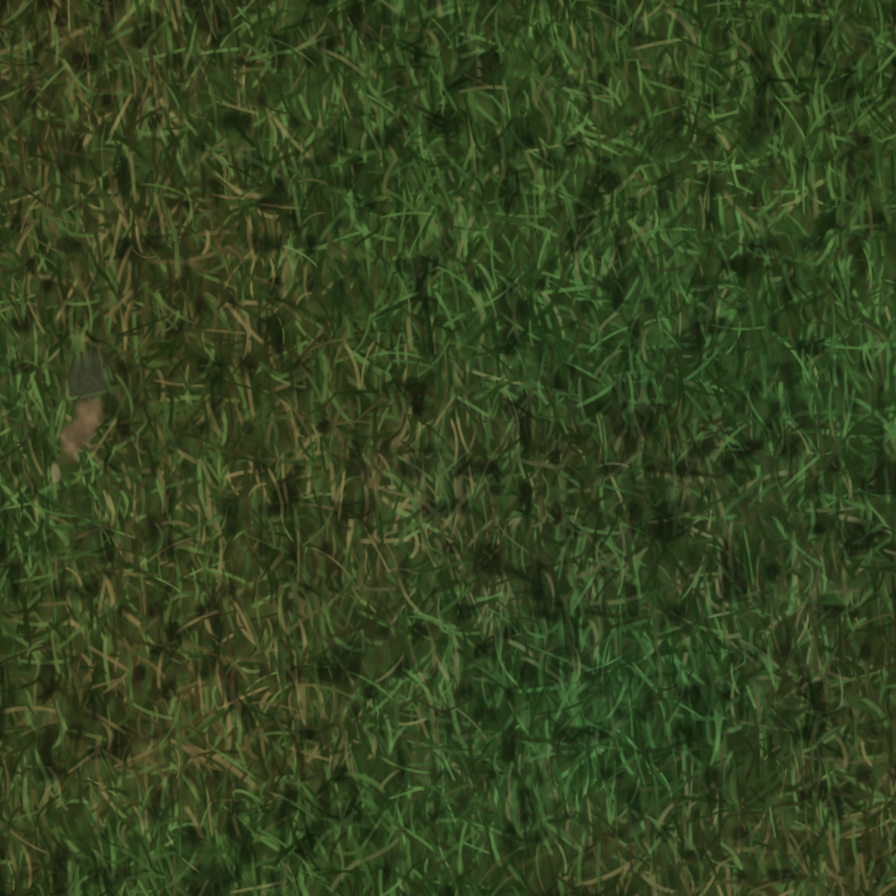
Give the GLSL for this texture, as a Shadertoy shader.

```glsl
float hash(vec2 p) {
    return fract(sin(dot(p, vec2(127.1, 311.7))) * 43758.5);
}

float noise(vec2 p) {
    vec2 i = floor(p), f = fract(p);
    f = f * f * (3.0 - 2.0 * f);
    return mix(mix(hash(i), hash(i + vec2(1, 0)), f.x),
               mix(hash(i + vec2(0, 1)), hash(i + vec2(1, 1)), f.x), f.y);
}

// Coverage of one curved, tapering blade centred on the origin
float blade(vec2 p, float angle, float halfLength, float width, float bend) {
    float c = cos(angle), s = sin(angle);
    p = vec2(c * p.x + s * p.y, c * p.y - s * p.x);
    float along = p.y / halfLength;
    float across = abs(p.x - bend * (along * along - 0.3));
    float taper = max(1.0 - along * along, 0.0);
    return smoothstep(width, width * 0.15, across) * smoothstep(0.0, 0.5, taper);
}

vec3 bladeColor(float tone, float pick, float warmth) {
    vec3 color = mix(vec3(0.125, 0.18, 0.07), vec3(0.34, 0.43, 0.23), tone);
    float straw = step(0.84 - 0.35 * warmth, pick);
    return color * mix(vec3(0.92, 1.03, 0.96), vec3(1.22, 0.98, 1.08), straw);
}

// Blends one scattered layer of blades over the colour below
vec3 grassLayer(vec3 color, vec2 uv, float layer, float warmth, float patchTone) {
    vec2 p = uv * (20.0 + 9.0 * hash(vec2(layer, 3.7))) + layer * vec2(7.31, 3.77);
    vec2 cell = floor(p);
    for (int y = -1; y <= 1; y++)
    for (int x = -1; x <= 1; x++) {
        vec2 id = cell + vec2(x, y);
        vec2 seed = id + layer * 19.3;
        vec2 center = id + vec2(hash(seed + 1.1), hash(seed + 2.3));
        float lean = hash(seed + 3.7) * 2.0 - 1.0;
        float angle = lean * abs(lean) * 1.6 + 0.1;
        float halfLength = mix(0.35, 0.95, hash(seed + 4.9));
        float width = mix(0.06, 0.125, hash(seed + 5.3));
        float bend = (hash(seed + 6.1) - 0.5) * 0.35;
        float light = hash(seed + 7.7);
        float tone = light * light * 1.25 + patchTone;
        float cover = blade(p - center, angle, halfLength, width, bend);
        color = mix(color, bladeColor(tone, hash(seed + 8.9), warmth), cover * 0.75);
    }
    return color;
}

// Soft tilted ellipse
float spot(vec2 p, vec2 radius, float angle) {
    float c = cos(angle), s = sin(angle);
    p = vec2(c * p.x + s * p.y, c * p.y - s * p.x) / radius;
    return smoothstep(1.2, 0.6, length(p));
}

void mainImage(out vec4 fragColor, in vec2 fragCoord) {
    vec2 uv = fragCoord / iResolution.y;

    // Broad dry and lush patches
    float warmth = smoothstep(0.45, 0.85, noise(uv * 4.0 + 5.2));
    warmth = max(warmth, smoothstep(0.5, 0.05, length(uv - vec2(0.0, 0.95))));
    float cool = smoothstep(0.55, 0.1, length(uv - vec2(0.75, 0.33)));
    float patchTone = 0.22 * (noise(uv * 9.0) - 0.5) + 0.12 * (noise(uv * 22.0) - 0.5);

    // Dim undergrowth
    vec3 color = mix(vec3(0.13, 0.18, 0.07), vec3(0.23, 0.29, 0.14),
                     noise(uv * vec2(75.0, 50.0)));

    for (int i = 0; i < 14; i++)
        color = grassLayer(color, uv, float(i), warmth, patchTone);

    // Shadowed gaps and fine mottling
    float gap = noise(uv * vec2(58.0, 44.0) + 31.0);
    color *= mix(0.68, 1.04, smoothstep(0.12, 0.42, gap));
    color *= 0.89 + 0.22 * noise(uv * vec2(135.0, 95.0));
    color *= mix(vec3(1.0), vec3(1.1, 0.96, 0.98), warmth);
    color *= mix(vec3(1.0), vec3(0.86, 1.0, 1.06), cool);

    // Withered leaf with its shaded stub
    vec2 wobble = 0.012 * vec2(noise(uv * 60.0), noise(uv * 60.0 + 9.0)) - 0.006;
    vec2 leaf = uv + wobble - vec2(0.09, 0.52);
    float grain = 0.8 + 0.4 * noise(uv * 90.0);
    color = mix(color, vec3(0.24, 0.25, 0.18), 0.7 * spot(leaf - vec2(0.01, 0.06), vec2(0.022, 0.035), -0.5));
    color = mix(color, vec3(0.46, 0.37, 0.27) * grain, 0.85 * spot(leaf, vec2(0.017, 0.036), -0.45));
    color = mix(color, vec3(0.55, 0.49, 0.36), 0.7 * spot(leaf + vec2(0.027, 0.045), vec2(0.007, 0.012), 0.2));

    fragColor = vec4(color, 1.0);
}
```
